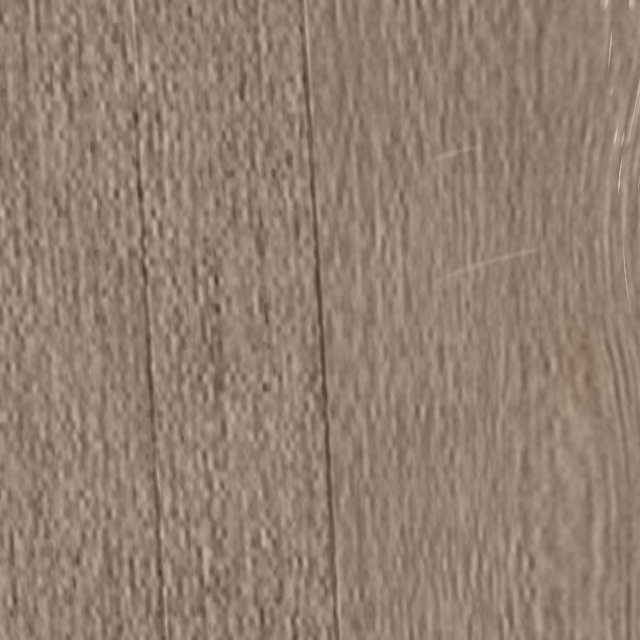
Reproduce this texture procedurally as a Shadertoy shader.

```glsl
// Weathered grey-brown oak planks with two leaning seams, fine grain and pale rays.

const vec3  WOOD         = vec3(0.572, 0.504, 0.446);
const vec3  TONE_AXIS    = vec3(1.0, 0.98, 0.98);     // colour change per unit of tone
const vec3  WARM_STAIN   = vec3(-0.012, -0.028, -0.045);
const vec2  STAIN_CENTRE = vec2(0.905, 0.43);
const float SEAM_LEFT    = 0.200;                     // seam positions at the top edge
const float SEAM_RIGHT   = 0.470;
const vec2  SEAM_LEAN    = vec2(0.068, -0.012);       // linear and quadratic drift
const float SEAM_HALF    = 0.0034;
const float SEAM_SOFT    = 0.0028;
const vec2  COARSE_GRAIN = vec2(122.0, 66.0);         // cells per canvas, left planks
const vec2  SOFT_GRAIN   = vec2(118.0, 42.0);         // cells per canvas, right plank
const float STRIPE_COUNT = 58.0;                      // growth lines per canvas
const float COARSE_GAIN  = 1.12;
const float SOFT_GAIN    = 0.86;
const float ARC_HEIGHT   = 0.64;                      // centre of the curved rings
const float ARC_DEPTH    = 0.05;
const float TAU          = 6.2831853;

float hash(vec2 p) {
    return fract(sin(dot(p, vec2(127.1, 311.7))) * 43758.5453);
}

float noise(vec2 p) {
    vec2 cell = floor(p), f = fract(p);
    f = f * f * (3.0 - 2.0 * f);
    float low  = mix(hash(cell), hash(cell + vec2(1, 0)), f.x);
    float high = mix(hash(cell + vec2(0, 1)), hash(cell + vec2(1, 1)), f.x);
    return mix(low, high, f.y);
}

// Noise centred on zero
float grain(vec2 p) { return noise(p) - 0.5; }

// Grain with its broad sideways variation taken out
float crispGrain(vec2 p) {
    return grain(p) - 0.3 * (grain(p + vec2(1, 0)) + grain(p - vec2(1, 0)));
}

float band(float d, float halfWidth, float soft) {
    return 1.0 - smoothstep(halfWidth - soft, halfWidth + soft, abs(d));
}

float drift(float down) { return down * (SEAM_LEAN.x + SEAM_LEAN.y * down); }

// Dark groove with a pale lip that shows towards its ends
float seam(float d, float down, float strength, float soft) {
    float wear = 0.75 + 0.5 * noise(vec2(down * 14.0, strength * 90.0));
    float ends = smoothstep(0.25, 0.48, abs(down - 0.5));
    float groove = band(d, SEAM_HALF, soft) * wear * (1.0 - 0.35 * ends);
    float lip = band(d - 0.0068, 0.0022, soft) * (0.25 + ends);
    return 0.10 * lip - strength * groove;
}

// Pale curved ray rising to the right from its start
float ray(vec2 p, vec2 start, vec2 span, float halfWidth, float soft) {
    float along = (p.x - start.x) / span.x;
    float rise = start.y + span.y * sqrt(clamp(along, 0.0, 1.0));
    float fade = smoothstep(0.0, 0.35, along) * (1.0 - smoothstep(0.85, 1.05, along));
    return band(p.y - rise, halfWidth, soft) * fade;
}

void mainImage(out vec4 fragColor, in vec2 fragCoord) {
    vec2 uv = fragCoord / iResolution.y;
    float pixel = 1.0 / iResolution.y;
    float soft = max(SEAM_SOFT, pixel);
    float down = 1.0 - uv.y;

    // Regions: coarse planks on the left, curved rings on the far right
    float lean = drift(down);
    float seamA = uv.x - SEAM_LEFT - lean * 0.98;
    float seamB = uv.x - SEAM_RIGHT - lean;
    float softPlank = smoothstep(-0.004, 0.004, seamB);
    float rings = smoothstep(0.78, 1.0, uv.x);

    // Grain space follows the seams, wobbles a little and bends around the arc
    vec2 g = uv;
    float arc = uv.y - ARC_HEIGHT;
    g.x -= lean * (1.0 - smoothstep(0.5, 0.9, uv.x));
    g.x -= rings * ARC_DEPTH * (1.0 - exp(-arc * arc / 0.06));
    g.x += 0.006 * grain(uv * vec2(7.0, 6.0)) + 0.003 * grain(uv * vec2(22.0, 19.0));

    // Short blotches and specks
    float coarse = crispGrain(g * COARSE_GRAIN);
    float fine = crispGrain(g * SOFT_GRAIN + 37.0);
    float blotch = mix(coarse, fine, softPlank);
    float speck = grain(g * vec2(200.0, 105.0) + 91.0);
    float patchy = 0.65 + 0.7 * noise(uv * vec2(9.0, 8.0) + 23.0);

    // Long stripes: growth lines, random stripes, curved rings and streaks
    float wander = 5.0 * noise(g * vec2(9.0, 4.0) + 17.0);
    float growth = sin(TAU * STRIPE_COUNT * g.x + wander);
    growth *= noise(g * vec2(14.0, 9.0) + 131.0) * (1.0 - 0.6 * softPlank);
    float stripe = crispGrain(g * vec2(116.0, 9.0) + 71.0);
    float ringLine = crispGrain(g * vec2(150.0, 5.0) + 171.0);
    float streak = grain(g * vec2(40.0, 4.0) + 13.0);
    float broad = grain(uv * vec2(5.0, 3.5) + 5.0);

    float tone = 0.185 * blotch * patchy * (1.0 - 0.55 * rings);
    tone += 0.10 * stripe + 0.17 * rings * ringLine;
    tone += 0.036 * growth + 0.035 * streak + 0.07 * speck;
    tone *= mix(COARSE_GAIN, SOFT_GAIN, softPlank);
    tone += 0.024 * broad;

    // Dark pores gather along the streaks
    float pores = noise(g * vec2(125.0, 48.0) + 151.0);
    float poreLine = smoothstep(0.4, 0.75, noise(g * vec2(56.0, 4.0) + 203.0));
    tone -= 0.10 * smoothstep(0.62, 0.88, pores) * poreLine * (1.0 - 0.7 * softPlank);

    // Thin bright glints on the rings
    float glint = smoothstep(0.83, 0.96, noise(g * vec2(190.0, 14.0) + 401.0));
    tone += 0.22 * glint * smoothstep(0.91, 0.97, uv.x) * smoothstep(0.45, 0.65, uv.y);

    // Pale broken rays across the smooth plank
    float rayWidth = 0.002 + 0.004 * noise(uv * 55.0);
    float rays = ray(uv, vec2(0.665, 0.535), vec2(0.19, 0.078), rayWidth, 0.004);
    rays += ray(uv, vec2(0.655, 0.730), vec2(0.10, 0.042), rayWidth, 0.004);
    tone += 0.07 * rays * softPlank;

    tone += seam(seamA, down, 0.12, soft) + seam(seamB, down, 0.18, soft);

    vec2 fromStain = (uv - STAIN_CENTRE) / vec2(0.045, 0.09);
    vec3 color = WOOD + TONE_AXIS * tone + WARM_STAIN * exp(-dot(fromStain, fromStain));
    fragColor = vec4(clamp(color, 0.0, 1.0), 1.0);
}
```
